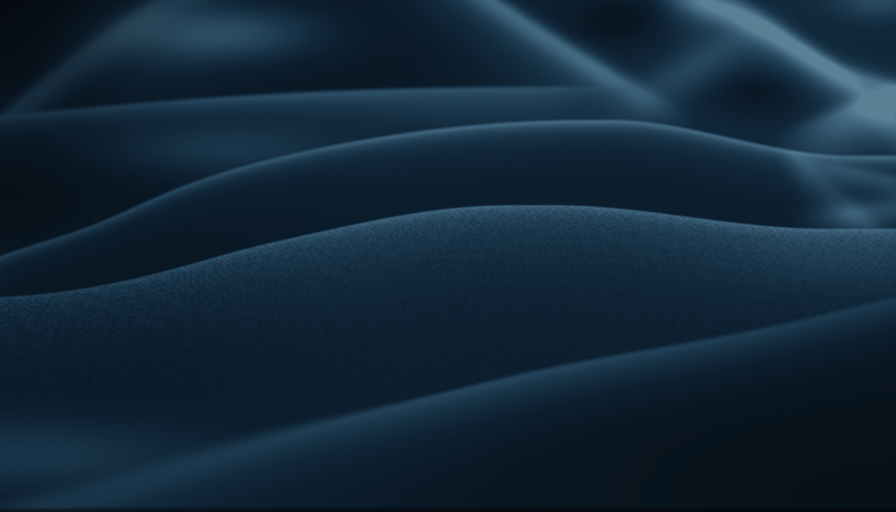
Give the GLSL for this texture, as a WebGL 2 fragment shader.

```glsl
#version 300 es
precision highp float;
// Draped dark blue cloth: overlapping folds painted from back to front.
// Each fold is a crest curve; its light decays with depth below the crest.
// One scalar light level is toned into blue at the end.
uniform vec2 u_resolution;
out vec4 fragColor;

float hash(vec2 p) {
  return fract(sin(dot(p, vec2(127.1, 311.7))) * 43758.5453);
}

float noise(vec2 p) {
  vec2 i = floor(p), f = fract(p);
  f = f * f * (3.0 - 2.0 * f);
  return mix(mix(hash(i), hash(i + vec2(1, 0)), f.x),
             mix(hash(i + vec2(0, 1)), hash(i + vec2(1, 1)), f.x), f.y);
}

float bell(float x) { return exp(-x * x); }

// Elliptical soft light
float glow(vec2 p, vec2 center, vec2 radius) {
  vec2 q = (p - center) / radius;
  return exp(-dot(q, q));
}

// Out-of-focus crest with separate falloff above and below
float softFold(float depth, float above, float below) {
  return bell(depth / (depth < 0.0 ? above : below));
}

// Crest heights, as fractions of the canvas
float farCrest(float x) {
  float t = 1.0 - min(x / 0.6, 1.0);
  return 0.772 + 0.058 * (1.0 - t * t);
}

float backCrest(float x) {
  float t = 1.0 - min(x / 0.66, 1.0);
  return 0.505 + 0.26 * (1.0 - t * t) - 0.02 * bell((x - 0.1) / 0.09)
       - 0.07 * smoothstep(0.68, 0.95, x);
}

float middleCrest(float x) {
  return 0.419 + 0.18 * smoothstep(-0.02, 0.57, x) + 0.005 * bell((x - 0.27) / 0.08)
       - 0.046 * smoothstep(0.62, 0.92, x);
}

float frontCrest(float x) {
  return 0.42 * x + 0.025 * smoothstep(0.05, 0.35, x) - 0.026 * smoothstep(0.56, 0.9, x);
}

// Blurred folds in the distance
float distantLight(vec2 p) {
  float x = p.x, e = x - 0.547, f = x - 0.768;
  float light = 0.05 + 0.12 * smoothstep(0.4, 0.8, x);
  light += 0.25 * softFold(0.79 + 1.6 * (x - 0.02) - 1.6 * x * x - p.y, 0.022, 0.05);
  light += 0.40 * glow(p, vec2(0.25, 0.935), vec2(0.10, 0.05));
  light += 0.15 * glow(p, vec2(0.16, 0.91), vec2(0.09, 0.08));
  // Two long diagonal folds
  float descending = 1.0 - 1.2 * e + 0.7 * e * e - p.y;
  light += (0.36 * softFold(descending, 0.018, 0.035) + 0.20 * softFold(descending, 0.03, 0.11))
         * (1.0 - smoothstep(0.66, 0.79, x));
  float rightFold = 1.0 - 0.72 * f - 0.2 * f * f + 0.012 * sin(28.0 * f) - p.y;
  light += (0.36 * softFold(rightFold, 0.018, 0.03) + 0.20 * softFold(rightFold, 0.03, 0.08))
         * smoothstep(0.72, 0.79, x);
  // Light rising between them
  float rising = 0.82 + 0.9 * (x - 0.72) - p.y;
  light += 0.24 * softFold(rising, 0.04, 0.05) * bell((x - 0.77) / 0.07);
  float lowRight = 0.72 + 0.9 * (x - 0.87) - 1.6 * (x - 0.87) * (x - 0.87) - p.y;
  light += 0.45 * softFold(lowRight, 0.022, 0.07) * smoothstep(0.85, 0.95, x);
  light += 0.28 * glow(p, vec2(0.98, 1.0), vec2(0.05, 0.035));
  light -= 0.14 * glow(p, vec2(0.69, 0.96), vec2(0.05, 0.05));
  light -= 0.13 * glow(p, vec2(0.85, 0.82), vec2(0.06, 0.05));
  return light;
}

void main() {
  vec2 p = gl_FragCoord.xy / u_resolution;
  vec2 cloth = gl_FragCoord.xy / u_resolution.y;
  float x = p.x;
  float light = distantLight(p);

  // Far fold, dissolving towards the right
  float d = farCrest(x) - p.y, depth = max(d, 0.0);
  float fold = 0.04 + 0.09 * smoothstep(0.1, 0.6, x);
  fold += (0.34 + 0.12 * bell((x - 0.3) / 0.2)) * exp(-depth / 0.024);
  fold += 0.22 * glow(p, vec2(0.25, 0.71), vec2(0.13, 0.05));
  fold += 0.12 * glow(p, vec2(0.55, 0.79), vec2(0.20, 0.05));
  light = mix(light, fold, smoothstep(-0.007, 0.007, d) * (1.0 - smoothstep(0.60, 0.74, x)));

  // Back fold, with creases catching light at its right end
  d = backCrest(x) - p.y;
  depth = max(d, 0.0);
  fold = 0.03 + 0.05 * smoothstep(0.1, 0.5, x);
  fold += (0.36 + 0.14 * smoothstep(0.1, 0.5, x)) * exp(-depth / 0.011);
  fold += (0.12 + 0.13 * smoothstep(0.1, 0.6, x)) * exp(-depth / 0.05);
  fold += 0.26 * softFold(0.68 - 0.35 * (x - 0.9) - p.y, 0.014, 0.03) * smoothstep(0.86, 0.95, x);
  fold += 0.32 * softFold(0.572 + 0.2 * (x - 0.9) - p.y, 0.025, 0.03) * smoothstep(0.87, 0.96, x);
  fold += 0.20 * softFold(0.70 - 1.6 * (x - 0.88) - p.y, 0.03, 0.05) * smoothstep(0.86, 0.90, x);
  light = mix(light, fold, smoothstep(-0.005, 0.005, d));

  // Middle fold, in focus, with a twill weave
  d = middleCrest(x) - p.y;
  depth = max(d, 0.0);
  float facing = 0.55 + 0.45 * smoothstep(0.0, 0.5, x);
  fold = 0.05 + 0.05 * smoothstep(0.1, 0.45, x);
  fold += facing * (0.24 * exp(-depth / 0.010) + 0.35 * exp(-depth / 0.085));
  fold += 0.08 * glow(p, vec2(0.95, 0.50), vec2(0.12, 0.06));
  fold += 0.22 * glow(p, vec2(0.03, 0.11), vec2(0.20, 0.07));
  float weave = noise(mat2(0.8, 0.6, -0.6, 0.8) * cloth * vec2(230.0, 270.0)) - 0.5;
  float twill = sin(dot(cloth, vec2(420.0, 640.0)));
  fold += (0.11 * weave + 0.014 * twill) * (0.25 + exp(-depth / 0.1)) * smoothstep(0.12, 0.3, p.y);
  light = mix(light, fold, smoothstep(-0.003, 0.003, d));

  // Front fold, increasingly blurred towards the lower left
  d = frontCrest(x) - p.y;
  depth = max(d, 0.0);
  float blur = mix(0.04, 0.007, smoothstep(0.08, 0.5, x));
  fold = 0.02 + 0.06 * (1.0 - smoothstep(0.2, 0.7, x));
  fold += (0.33 + 0.09 * bell((x - 0.6) / 0.25)) * exp(-depth / 0.052);
  light = mix(light, fold, smoothstep(-blur, blur, d));

  // Contrast, fine grain and blue toning
  light = 1.5 * light - 0.045 + 0.02 * (hash(floor(cloth * 292.0)) - 0.5);
  light = clamp(light, 0.0, 1.25);
  vec3 color = vec3(0.037, 0.087, 0.127)
             + vec3(0.23, 0.33, 0.38) * pow(vec3(light), vec3(1.35, 1.05, 0.88));

  // Dark corners and lower border
  color *= 1.0 - 0.55 * glow(p, vec2(0.0, 1.0), vec2(0.16, 0.20));
  color *= 1.0 - 0.25 * glow(p, vec2(0.0, 0.62), vec2(0.12, 0.12));
  color *= 1.0 - 0.25 * glow(p, vec2(1.0, 0.0), vec2(0.30, 0.25));
  color *= mix(0.5, 1.0, smoothstep(0.002, 0.012, p.y));
  fragColor = vec4(color, 1.0);
}
```
